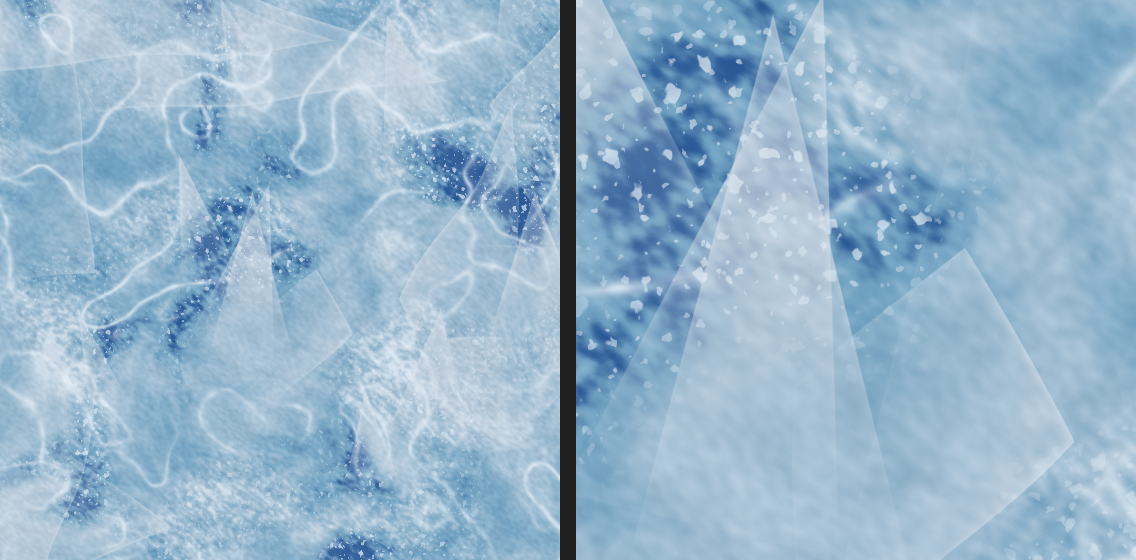
Left, the full canvas; right, a detail of the centre.
Write a WebGL 1 fragment shader that draws this texture.

```glsl
precision highp float;
// Pale blue ice: cloudy body, deep grainy pockets, translucent shards, white veins and frost flecks.
uniform vec2 u_resolution;

#define BODY_TONE 0.715
#define CLOUD_CONTRAST 0.95
#define POCKET_SCALE 3.6
#define POCKET_DEPTH 0.66
#define GRAIN_STRENGTH 0.42
#define PLATE_COUNT 13
#define SPIRE_COUNT 10
#define SHARD_OPACITY 0.54
#define VEIN_WIDTH 0.0046
#define VEIN_OPACITY 0.58
#define FLECK_OPACITY 0.7
#define TAU 6.2831853

const vec3 DEEP = vec3(0.18, 0.36, 0.60);
const vec3 TEAL = vec3(0.45, 0.64, 0.76);
const vec3 PALE = vec3(0.64, 0.75, 0.83);
const vec3 ICE = vec3(0.79, 0.85, 0.90);
const vec3 SHARD = vec3(0.79, 0.83, 0.875);
const vec3 FROST = vec3(0.88, 0.92, 0.955);

vec2 hash2(vec2 p) {
  vec3 q = fract(p.xyx * vec3(0.1031, 0.1030, 0.0973));
  q += dot(q, q.yzx + 33.33);
  return fract((q.xx + q.yz) * q.zy);
}
mat2 rotation(float angle) {
  float c = cos(angle), s = sin(angle);
  return mat2(c, s, -s, c);
}
float corner(vec2 cell, vec2 offset) {
  float angle = TAU * hash2(cell).x;
  return dot(vec2(cos(angle), sin(angle)), offset);
}
// Gradient noise centred on zero
float noise(vec2 p) {
  vec2 i = floor(p), f = fract(p), e = vec2(1.0, 0.0);
  vec2 w = f * f * f * (f * (f * 6.0 - 15.0) + 10.0);
  return mix(mix(corner(i, f), corner(i + e, f - e), w.x),
             mix(corner(i + e.yx, f - e.yx), corner(i + 1.0, f - 1.0), w.x), w.y);
}
float fbm(vec2 p) {
  float sum = 0.0, amplitude = 0.5;
  for (int i = 0; i < 5; i++) {
    sum += amplitude * noise(p);
    p = rotation(0.6) * p * 2.03 + 17.3;
    amplitude *= 0.5;
  }
  return sum;
}
vec3 ramp(float t) {
  vec3 c = mix(DEEP, TEAL, smoothstep(0.0, 0.5, t));
  c = mix(c, PALE, clamp((t - 0.5) / 0.3, 0.0, 1.0));
  return mix(c, ICE, clamp((t - 0.8) / 0.2, 0.0, 1.0));
}
// Convex plate bounded by four jittered half planes
float plate(vec2 p, float id, float size) {
  float d = -1.0;
  for (int k = 0; k < 4; k++) {
    vec2 h = hash2(vec2(id, float(k) + 41.0));
    float angle = TAU * (float(k) + 0.85 * h.x) / 4.0;
    d = max(d, dot(p, vec2(cos(angle), sin(angle))) - size * (0.5 + 0.7 * h.y));
  }
  return d;
}
// Tall splinter with its tip at the origin
float spire(vec2 p, float slope, float height) {
  return max((abs(p.x) + p.y * slope) / sqrt(1.0 + slope * slope), -p.y - height);
}
vec3 addShard(vec3 c, float d, float opacity, float glint, float px) {
  float inside = 1.0 - smoothstep(-px, px, d);
  c = mix(c, SHARD, inside * opacity);
  return mix(c, FROST, inside * glint * exp(min(d, 0.0) / 0.003));
}
// Soft contour of a noise field, with a halo on its inner side
float vein(vec2 p, float scale, float level) {
  vec2 e = vec2(0.003, 0.0);
  float n = noise(p * scale);
  vec2 slope = vec2(noise((p + e) * scale) - n, noise((p + e.yx) * scale) - n) / e.x;
  float d = (n - level) / max(length(slope), 0.35 * scale);
  float halo = d > 0.0 ? exp(-d / 0.016) : exp(d / 0.006);
  return exp(-d * d / (VEIN_WIDTH * VEIN_WIDTH)) + 0.45 * halo;
}
// Ragged chips scattered on a jittered grid
float flecks(vec2 p, float scale) {
  vec2 cell = floor(p * scale);
  vec2 h = hash2(cell + 7.0), g = hash2(cell + 91.0);
  vec2 q = rotation(0.2 + 2.2 * g.x) * (fract(p * scale) - 0.3 - 0.4 * h);
  float d = max(abs(q.x) * 0.6 + abs(q.y) * 0.7, abs(q.y)) + 0.22 * noise(p * scale * 3.3);
  float size = 0.02 + 0.2 * g.y * g.y;
  return (1.0 - smoothstep(size - 0.03, size + 0.06, d)) * step(0.4, fract(h.x * 13.7 + g.y));
}

void main() {
  vec2 uv = gl_FragCoord.xy / u_resolution.y;
  float px = 1.0 / u_resolution.y;
  vec2 warp = vec2(noise(uv * 4.0 + 3.1), noise(uv * 4.0 + 28.7));

  // Cloudy body, deep pockets and slanted grain
  float cloud = fbm(uv * 5.0 + warp * 0.5 + 11.0);
  float pocket = smoothstep(0.05, 0.36, fbm(uv * POCKET_SCALE + warp * 0.35 + 52.0));
  float rough = clamp(pocket * 1.4 + smoothstep(-0.05, 0.3, noise(uv * 4.5 + 70.0)) * 0.6, 0.0, 1.0);
  vec2 slanted = rotation(0.7) * uv;
  float grain = 1.6 * fbm(slanted * vec2(26.0, 42.0) + warp * 3.0) + 0.75 * noise(slanted * vec2(85.0, 140.0));
  float tone = BODY_TONE + CLOUD_CONTRAST * cloud - POCKET_DEPTH * pocket;
  vec3 color = ramp(tone + GRAIN_STRENGTH * grain * (0.25 + 0.75 * rough));

  // Translucent plates and upright splinters
  float cover = 1.0 - 0.65 * pocket;
  for (int i = 0; i < PLATE_COUNT; i++) {
    float id = float(i) + 3.0;
    vec2 h = hash2(vec2(id, 5.0)), g = hash2(vec2(id, 19.0));
    vec2 p = (uv + warp * 0.03 - (h * 1.1 - 0.05)) * vec2(1.25, 0.85);
    float size = 0.08 + 0.12 * g.x;
    float fade = mix(1.0, 0.15, smoothstep(-size, size, dot(p, vec2(cos(g.y * TAU), sin(g.y * TAU)))));
    color = addShard(color, plate(p, id, size), SHARD_OPACITY * (0.4 + 0.6 * g.y) * fade * cover, 0.45 * fade, px);
  }
  for (int i = 0; i < SPIRE_COUNT; i++) {
    float id = float(i) + 60.0;
    vec2 h = hash2(vec2(id, 8.0)), g = hash2(vec2(id, 23.0));
    vec2 p = rotation((g.x - 0.5) * 0.7) * (uv - h * vec2(1.05, 1.1));
    float height = 0.16 + 0.3 * g.y;
    float fade = 1.0 - 0.9 * smoothstep(0.3, 1.0, -p.y / height);
    color = addShard(color, spire(p, 0.17 + 0.2 * h.x, height), SHARD_OPACITY * 1.2 * fade * cover, 0.3 * fade, px);
  }

  // Wandering veins, broken up by a slow mask
  vec2 bent = uv + warp * 0.05 + 0.014 * vec2(noise(uv * 17.0), noise(uv * 17.0 + 40.0));
  float broad = vein(bent + 4.0, 6.5, 0.1) * smoothstep(-0.2, 0.2, noise(uv * 3.2 + 9.0));
  float small = vein(bent + 8.0, 10.0, 0.2) * smoothstep(-0.1, 0.25, noise(uv * 4.0 + 33.0));
  float mottle = 0.85 + 0.7 * noise(uv * 38.0);
  color = mix(color, FROST, clamp(VEIN_OPACITY * (broad + 0.8 * small) * mottle, 0.0, 0.8));

  // Frost chips gather where the ice is rough
  float chips = max(flecks(uv, 55.0), 0.8 * flecks(slanted + 0.37, 100.0));
  color = mix(color, FROST, FLECK_OPACITY * chips * (0.06 + 0.94 * rough));
  gl_FragColor = vec4(color + 0.03 * grain, 1.0);
}
```
